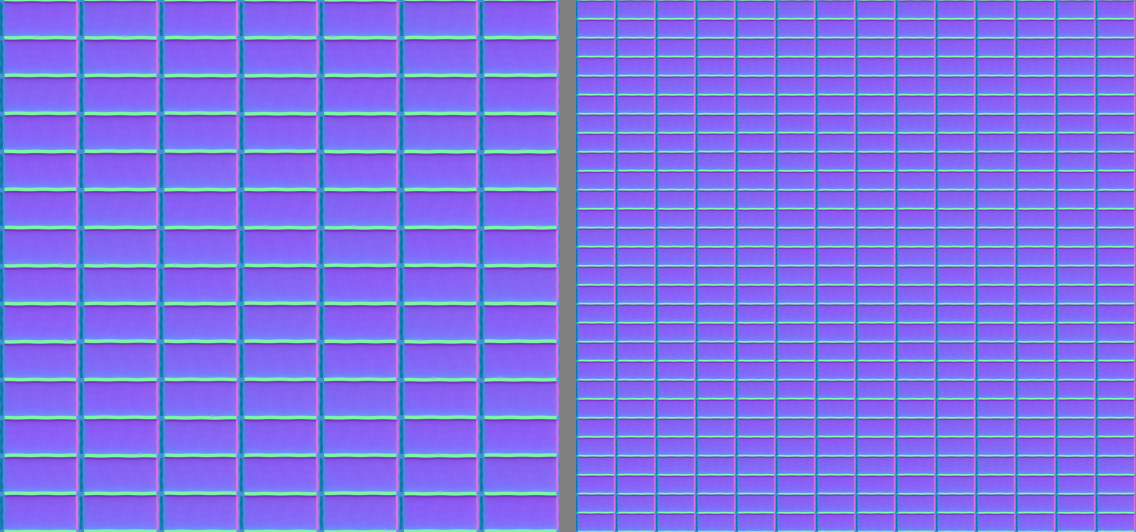
Left, the tile; right, the same tile 2 across and 2 down.
Write a Shadertoy shader that draws this texture map.

```glsl
// Tangent-space normal map of stacked rectangular tiles with raised, bevelled joints.
#define COUNT vec2(7.0, 14.0)
#define CELL vec2(110.0, 52.0)
#define FACE_LOW vec3(0.51, 0.42, 0.99)
#define FACE_HIGH vec3(0.54, 0.37, 0.95)
#define LEDGE_GREEN vec3(0.49, 0.97, 0.64)
#define LEDGE_GLOW vec3(0.40, 0.63, 0.97)
#define UNDER_PURPLE vec3(0.47, 0.20, 0.76)
#define EDGE_PINK vec3(0.89, 0.47, 0.86)
#define GROOVE_TEAL vec3(0.04, 0.46, 0.64)
#define JOINT_BLUE vec3(0.28, 0.55, 0.88)
#define WEAR 1.0
#define TAU 6.2831853

float hash(vec2 id) {
    vec3 q = fract(vec3(id.xyx) * vec3(0.1031, 0.1030, 0.0973));
    q += dot(q, q.yzx + 33.33);
    return fract((q.x + q.y) * q.z);
}

// Soft-edged strip covering lo..hi
float band(float x, float lo, float hi, float soft) {
    return smoothstep(lo - soft, lo + soft, x) * (1.0 - smoothstep(hi - soft, hi + soft, x));
}

// Layered sines with whole frequencies, so they wrap
float streaks(vec2 uv) {
    vec2 a = uv * TAU;
    float n = sin(a.x * 31.0 + 2.0 * sin(a.y * 9.0));
    n += sin(a.y * 67.0 + 1.5 * sin(a.x * 13.0));
    n += 0.7 * sin(a.x * 83.0 + 2.0 * sin(a.y * 17.0));
    return n / 2.7;
}

vec3 tileFace(vec2 local, vec2 tileId, vec2 uv) {
    vec3 col = mix(FACE_LOW, FACE_HIGH, smoothstep(0.0, 0.9, local.y));
    col.r += 0.03 * (local.x - 0.5);
    float tint = hash(tileId + 5.0) - 0.5;
    col += WEAR * tint * vec3(0.025, -0.03, 0.01);
    return col + WEAR * streaks(uv) * vec3(0.008, 0.012, 0.004);
}

void mainImage(out vec4 fragColor, in vec2 fragCoord) {
    vec2 uv = fragCoord / iResolution.xy;
    vec2 grid = uv * COUNT;
    vec2 soft = max(vec2(0.7), 0.75 * CELL * COUNT / iResolution.xy);

    // Ids of the tile and of the nearest joint segments
    vec2 tileId = mod(floor(grid), COUNT);
    vec2 nearest = mod(floor(grid + 0.5), COUNT);
    float ledgeRnd = hash(vec2(tileId.x, nearest.y) + 21.0);
    float grooveRnd = hash(vec2(nearest.x, tileId.y) + 47.0);

    // Signed distances from the joints, slightly uneven
    vec2 d = (fract(grid + 0.5) - 0.5) * CELL;
    d.y += WEAR * ((ledgeRnd - 0.5) * 0.9 + 0.25 * sin(TAU * (uv.x * 19.0 + ledgeRnd)));
    d.x += WEAR * ((grooveRnd - 0.5) * 0.6 + 0.25 * sin(TAU * (uv.y * 37.0 + grooveRnd)));

    vec3 col = tileFace(fract(grid), tileId, uv);

    // Broad shading beside the joints
    float above = exp(-max(d.y - 3.0, 0.0) / 4.5) * step(0.0, d.y);
    float below = exp(-max(-d.y - 4.0, 0.0) / 3.5) * step(d.y, 0.0);
    float right = exp(-max(d.x - 5.0, 0.0) / 3.0) * step(0.0, d.x);
    float left = exp(-max(-d.x - 5.0, 0.0) / 3.0) * step(d.x, 0.0);
    col = mix(col, LEDGE_GLOW, 0.85 * above);
    col = mix(col, UNDER_PURPLE, 0.45 * below);
    col = mix(col, JOINT_BLUE, 0.8 * right);
    col = mix(col, EDGE_PINK, 0.25 * left);

    // Horizontal joints: dark underside and bright ledge
    float underside = band(d.y, -4.3, -1.8, soft.y);
    col = mix(col, UNDER_PURPLE, underside * mix(0.75, 1.0, ledgeRnd));
    col = mix(col, LEDGE_GREEN, band(d.y, -1.6, 3.0, soft.y));

    // Sparse chips on the ledge
    float chipX = mix(0.15, 0.85, hash(vec2(tileId.x, nearest.y) + 73.0));
    vec2 toChip = vec2((fract(grid.x) - chipX) * CELL.x, d.y - 3.0);
    float chip = 1.0 - smoothstep(0.6, 2.6, length(toChip * vec2(0.6, 1.0)));
    col = mix(col, vec3(0.62, 0.68, 0.88), WEAR * 0.7 * chip * step(0.8, ledgeRnd));

    // Vertical joints: pink edge, blue crest, teal groove
    float pinkAmount = mix(0.7, 1.0, grooveRnd);
    float ledgeCut = band(d.y, -2.0, 3.2, soft.y);
    vec3 pink = mix(EDGE_PINK, LEDGE_GLOW, 0.75 * ledgeCut);
    col = mix(col, pink, pinkAmount * band(d.x, -5.2, -2.0, soft.x));
    col = mix(col, JOINT_BLUE, band(d.x, -2.0, 6.0, soft.x));
    float grime = 0.9 + 0.1 * sin(TAU * (uv.y * 53.0 + grooveRnd));
    col = mix(col, GROOVE_TEAL, mix(1.0, grime, WEAR) * band(d.x, 0.0, 4.0, soft.x));

    // Smooth crossings
    float crossing = band(d.x, -4.0, 5.0, soft.x) * band(d.y, -3.2, 3.2, soft.y);
    col = mix(col, JOINT_BLUE + vec3(0.02, 0.03, 0.0), 0.85 * crossing);

    fragColor = vec4(clamp(col, 0.0, 1.0), 1.0);
}
```
